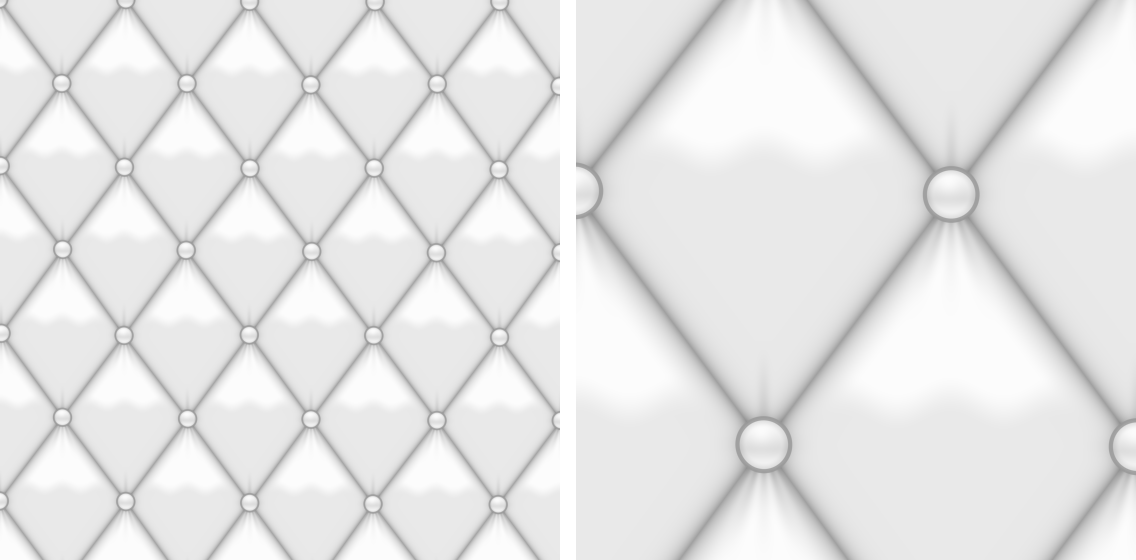
Left, the full canvas; right, a detail of the centre.
This pattern is drawn by a WebGL 1 fragment shader. Its source:

```glsl
precision highp float;

uniform vec2 u_resolution;

const vec2 HALF_CELL = vec2(0.1113, 0.1497); // half width and half height of a diamond
const float TILT = 0.005;
const float TOP_OFFSET = -0.002;
const float JITTER = 0.0025;

const float LEATHER = 0.912;
const float SHEEN = 0.078;
const float SEAM_DEPTH = 0.29;
const float SEAM_WIDTH = 0.0046;

const float BUTTON_RADIUS = 0.0157;
const float RIM_WIDTH = 0.0011;
const float RIM_TONE = 0.60;

float hash(vec2 p) {
    return fract(sin(dot(p, vec2(127.1, 311.7))) * 43758.5453);
}

// Diagonal lattice: buttons sit at whole numbers, y runs downward
vec2 toLattice(vec2 p) {
    vec2 g = p / HALF_CELL;
    return 0.5 * vec2(g.x + g.y, g.y - g.x);
}

vec2 fromLattice(vec2 l) {
    return vec2(l.x - l.y, l.x + l.y) * HALF_CELL;
}

vec2 buttonShift(vec2 id) {
    return (vec2(hash(id), hash(id + 17.3)) * 2.0 - 1.0) * JITTER;
}

// Hand-placed look: blend the shifts of the four surrounding buttons
vec2 handPlaced(vec2 p) {
    vec2 l = toLattice(p);
    vec2 id = floor(l);
    vec2 f = l - id;
    vec2 near = mix(buttonShift(id), buttonShift(id + vec2(1.0, 0.0)), f.x);
    vec2 far = mix(buttonShift(id + vec2(0.0, 1.0)), buttonShift(id + 1.0), f.x);
    return p - mix(near, far, f.y);
}

// Padded diamond; f is (0,0) at its top corner and (1,1) at its bottom
float cushion(vec2 f, float pixel) {
    float side = f.x - f.y;
    float drop = f.x + f.y;
    float seamSpacing = 2.0 * HALF_CELL.x * HALF_CELL.y / length(HALF_CELL);
    float upperSeam = min(f.x, f.y) * seamSpacing;
    float lowerSeam = min(1.0 - f.x, 1.0 - f.y) * seamSpacing;
    float seam = min(upperSeam, lowerSeam);

    // Bright upper half with a scalloped lower edge
    float hem = 0.84 - 0.035 * cos(side * 11.0);
    float sheen = smoothstep(0.003, 0.024, upperSeam);
    sheen *= 1.0 - smoothstep(hem - 0.10, hem + 0.08, drop);
    sheen *= 1.0 - 0.6 * smoothstep(0.5, 0.85, abs(side));
    float tone = LEATHER + SHEEN * sheen;

    // Folds fanning out below the top button
    float fan = side / max(drop, 0.001);
    float folds = 0.5 + 0.5 * cos(fan * 15.0);
    tone -= 0.10 * folds * exp(-drop * drop * 14.0) * (1.0 - fan * fan);

    // Short crease rising from the bottom button
    float rise = 2.0 - drop;
    float crease = exp(-pow(side / 0.032, 2.0));
    tone -= 0.09 * crease * (1.0 - smoothstep(0.08, 0.42, rise));

    // Faint pinches beside the left and right buttons
    float pinch = exp(-pow((drop - 1.0) / 0.04, 2.0));
    tone -= 0.035 * pinch * smoothstep(0.68, 0.95, abs(side));

    // Soft dark seam
    float softSeam = sqrt(seam * seam + 0.09 * pixel * pixel);
    return tone - SEAM_DEPTH * exp(-softSeam / SEAM_WIDTH);
}

// Pearly dome, lit from above with a reflected glow below
float buttonTone(vec2 offset) {
    vec2 q = offset / BUTTON_RADIUS;
    float tone = mix(0.95, 0.86, smoothstep(-0.7, 0.25, q.y));
    tone += 0.09 * smoothstep(0.1, 0.75, q.y);
    tone += 0.05 * exp(-dot(q + vec2(0.1, 0.35), q + vec2(0.1, 0.35)) * 5.0);
    return tone - 0.10 * smoothstep(0.65, 1.0, length(q));
}

void main() {
    float pixel = 1.0 / min(u_resolution.x, u_resolution.y);
    vec2 p = gl_FragCoord.xy / u_resolution;
    p.y = 1.0 - p.y - TOP_OFFSET - TILT * p.x;
    p = handPlaced(p);

    vec2 l = toLattice(p);
    float tone = cushion(fract(l), pixel);

    // Button with contact shadow and thin rim
    vec2 offset = fromLattice(l - floor(l + 0.5));
    float edge = length(offset) - BUTTON_RADIUS;
    tone -= 0.09 * exp(-max(edge, 0.0) / 0.004);
    tone = mix(tone, buttonTone(offset), 1.0 - smoothstep(-pixel, pixel, edge));
    float rim = 1.0 - smoothstep(RIM_WIDTH - 0.5 * pixel, RIM_WIDTH + pixel, abs(edge));
    tone = mix(tone, RIM_TONE, 0.85 * rim);

    gl_FragColor = vec4(vec3(clamp(tone, 0.0, 1.0)), 1.0);
}
```
